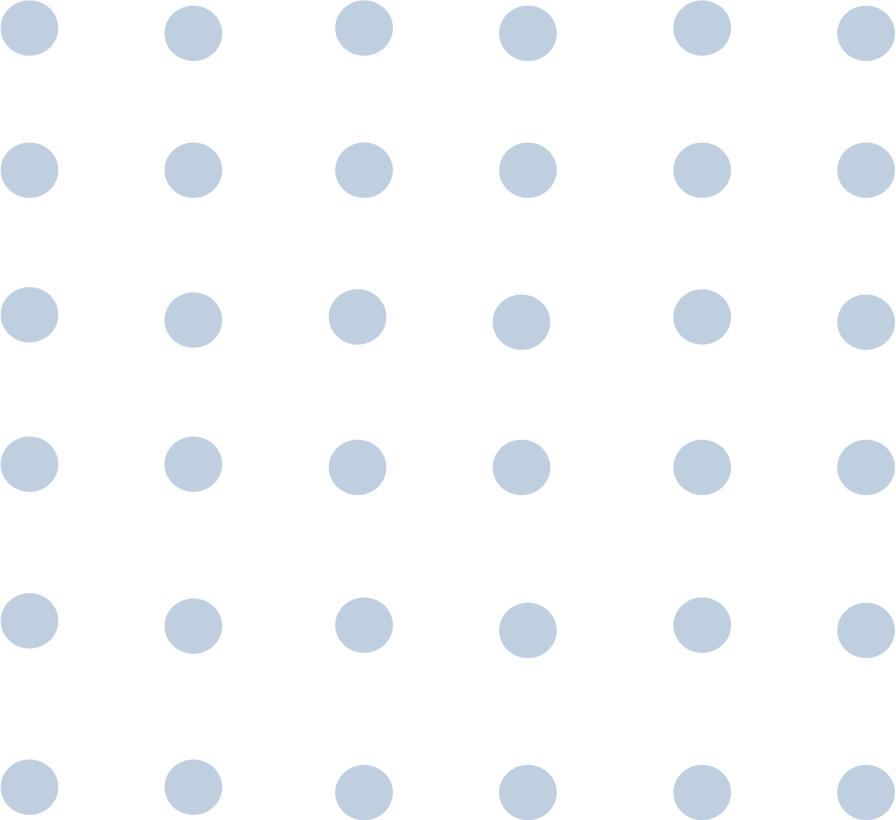
Reproduce this pattern procedurally as a WebGL 1 fragment shader.

```glsl
precision highp float;

uniform vec2 u_resolution;

// Lengths are fractions of the canvas width, measured from the top left.
#define COUNT 6
#define RADII vec2(0.0322, 0.0309)
#define FIRST_DOT vec2(0.0329, 0.0313)
#define COLUMN_STEP 0.1829
#define PAIR_STEP 0.3754
#define ROW_STEP 0.1582
#define ROW_GROWTH 0.00045
#define STAGGER 0.0059
#define SAG 0.0012
#define MIDDLE_SHIFT 0.0072
#define DOT_COLOR vec3(0.75, 0.81, 0.88)
#define PAPER_COLOR vec3(1.0)

// Uneven hand-placed grid: columns come in pairs, rows spread downwards.
vec2 dotCenter(float column, float row) {
  float pair = floor(column / 2.0);
  float oddColumn = mod(column, 2.0);
  float evenRow = 1.0 - mod(row, 2.0);
  float middlePair = 1.0 - abs(pair - 1.0);
  float middleRows = step(1.5, row) * step(row, 3.5);
  float lowerRight = step(1.5, row) * step(0.5, pair);

  vec2 center = FIRST_DOT;
  center.x += oddColumn * COLUMN_STEP + pair * PAIR_STEP;
  center.x -= middlePair * (0.002 + middleRows * MIDDLE_SHIFT);
  center.y += row * ROW_STEP + row * row * row * ROW_GROWTH;
  center.y += evenRow * oddColumn * STAGGER + lowerRight * row * SAG;
  return center;
}

// Approximate signed distance to an axis-aligned ellipse.
float ellipseDistance(vec2 p, vec2 radii) {
  return (length(p / radii) - 1.0) * min(radii.x, radii.y);
}

void main() {
  float pixel = 1.0 / u_resolution.x;
  vec2 p = vec2(gl_FragCoord.x, u_resolution.y - gl_FragCoord.y) * pixel;

  // Nearest dot
  float nearest = 1.0;
  for (int row = 0; row < COUNT; row++) {
    for (int column = 0; column < COUNT; column++) {
      vec2 center = dotCenter(float(column), float(row));
      nearest = min(nearest, ellipseDistance(p - center, RADII));
    }
  }

  // Smooth edge about one pixel wide
  float coverage = 1.0 - smoothstep(-0.7 * pixel, 0.7 * pixel, nearest);
  gl_FragColor = vec4(mix(PAPER_COLOR, DOT_COLOR, coverage), 1.0);
}
```
